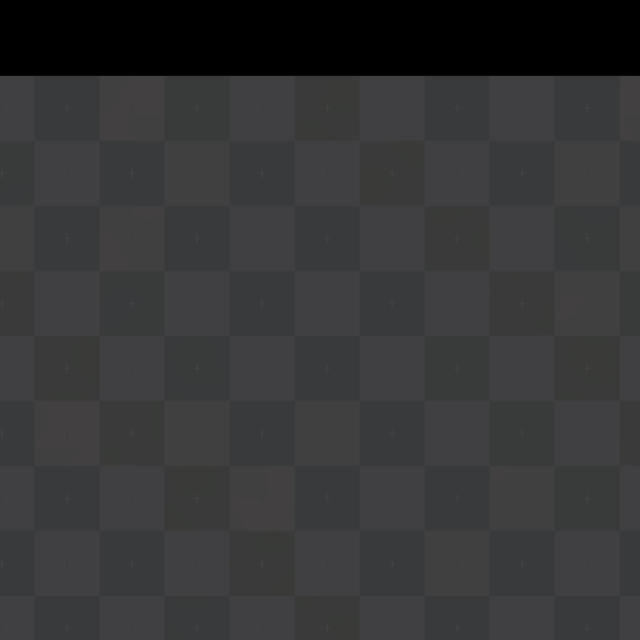
This pattern is drawn by a three.js fragment shader. Its source:

```glsl
// Dim charcoal checkerboard with faint centre crosses below a black band.
#define CELL 0.1016
#define LEFT_EDGE 0.0540
#define BAND_EDGE 0.8815
#define SOFT 0.0013
#define ARM vec2(0.075, 0.105)
#define ARM_WIDTH 0.011
#define DARK vec3(0.222, 0.227, 0.231)
#define LIGHT vec3(0.251, 0.252, 0.257)
#define GREEN_TINT vec3(0.004, 0.003, -0.012)
#define WARM_TINT vec3(0.008, 0.000, -0.002)

varying vec2 vUv;

const float PI = 3.14159265;

float hash(vec2 p) {
  p = fract(p * vec2(0.1031, 0.1137));
  p += dot(p, p.yx + 33.33);
  return fract((p.x + p.y) * p.x * 17.0);
}

// Square wave: +1 on even cells, -1 on odd cells, with soft edges.
vec2 squareWave(vec2 q) {
  return clamp(sin(PI * q) * CELL / (PI * SOFT), -1.0, 1.0);
}

// Thin bar with a fading tip; x runs along it and y across it.
float bar(vec2 p, float halfLength) {
  float along = 1.0 - smoothstep(halfLength * 0.3, halfLength, abs(p.x));
  float across = 1.0 - smoothstep(ARM_WIDTH * 0.4, ARM_WIDTH * 1.7, abs(p.y));
  return along * across;
}

void main() {
  // Rows count down from the band, columns count to the right.
  vec2 q = vec2(vUv.x - LEFT_EDGE, BAND_EDGE - vUv.y) / CELL;
  vec2 id = floor(q);
  vec2 p = fract(q) - 0.5;

  vec2 wave = squareWave(q);
  float checker = wave.x * wave.y;
  float darkness = 0.5 + 0.5 * checker;
  vec3 color = mix(LIGHT, DARK, darkness);

  // Diagonal runs of greenish dark cells and scattered warm light cells.
  float chance = hash(id + 7.0);
  float diagonal = -cos((id.x - id.y) * PI / 4.0);
  float mottling = 0.75 + 0.25 * sin(q.x * 4.1 + sin(q.y * 3.3)) * sin(q.y * 3.7 + 1.0);
  float green = smoothstep(0.3, 1.0, diagonal + 0.7 * chance);
  float warm = smoothstep(0.6, 0.9, chance);
  color += GREEN_TINT * green * mottling * max(checker, 0.0);
  color += WARM_TINT * warm * mottling * max(-checker, 0.0);

  // Pale crosses on dark cells, barely visible dark ticks on light ones.
  float upright = bar(p.yx, ARM.y);
  float cross = max(upright, bar(p, ARM.x));
  color += 0.028 * cross * max(checker, 0.0);
  color -= 0.010 * upright * max(-checker, 0.0);

  // Black band across the top.
  float below = 1.0 - smoothstep(BAND_EDGE - SOFT, BAND_EDGE + SOFT, vUv.y);
  gl_FragColor = vec4(color * below, 1.0);
}
```
